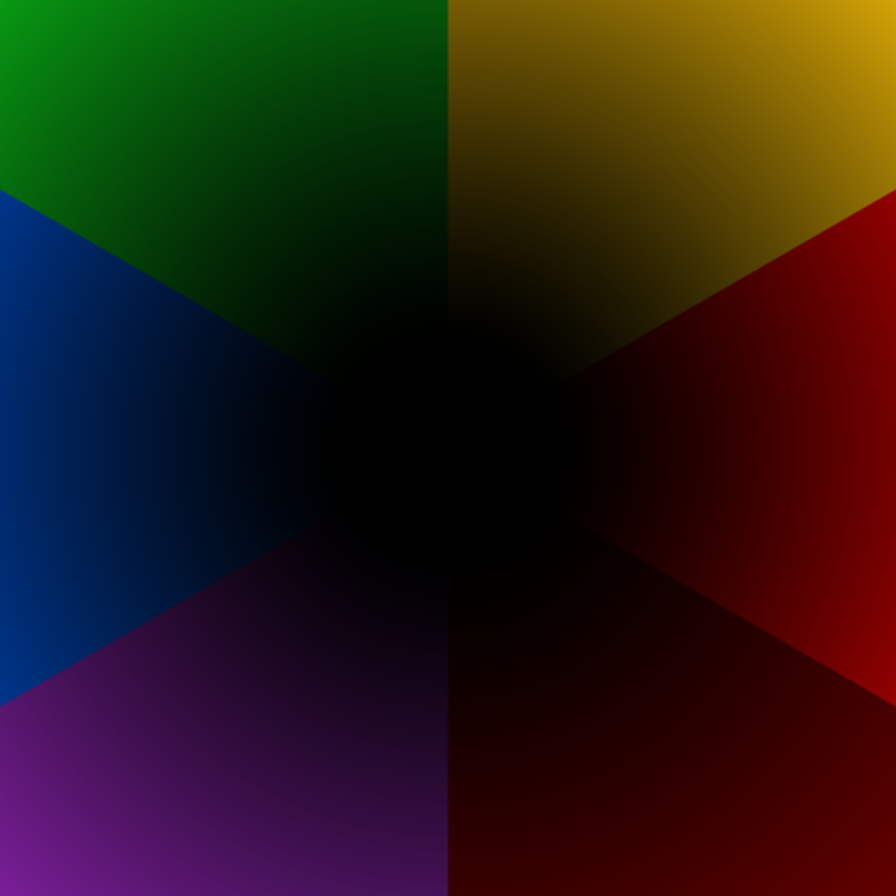
Reproduce this background procedurally as a three.js fragment shader.

```glsl
#define SECTORS 6.0
#define CORE_RADIUS 0.12
#define FULL_RADIUS 0.707
#define FALLOFF 1.3
#define EDGE_WIDTH 0.0015

varying vec2 vUv;

const float TAU = 6.283185;

// Full-strength sector colours, counter-clockwise from the right
vec3 sectorColor(float index) {
  float i = mod(index + SECTORS, SECTORS);
  if (i < 0.5) return vec3(0.80, 0.00, 0.00);
  if (i < 1.5) return vec3(0.83, 0.64, 0.02);
  if (i < 2.5) return vec3(0.03, 0.60, 0.07);
  if (i < 3.5) return vec3(0.00, 0.29, 0.76);
  if (i < 4.5) return vec3(0.48, 0.12, 0.60);
  return vec3(0.39, 0.00, 0.00);
}

// Sector colour, blended across the nearest dividing ray
vec3 colorWheel(vec2 p, float radius) {
  float turn = atan(p.y, p.x) / TAU * SECTORS + 0.5;
  float index = floor(turn);
  float f = turn - index;
  float neighbour = index + (f < 0.5 ? -1.0 : 1.0);
  float rayDistance = radius * sin(min(f, 1.0 - f) * TAU / SECTORS);
  float blend = 0.5 - 0.5 * smoothstep(0.0, EDGE_WIDTH, rayDistance);
  return mix(sectorColor(index), sectorColor(neighbour), blend);
}

void main() {
  vec2 p = vUv - 0.5 + 0.00001;
  float radius = length(p);

  // Dark core brightening toward the corners
  float t = clamp((radius - CORE_RADIUS) / (FULL_RADIUS - CORE_RADIUS), 0.0, 1.0);
  float glow = pow(t, FALLOFF);

  gl_FragColor = vec4(colorWheel(p, radius) * glow, 1.0);
}
```
